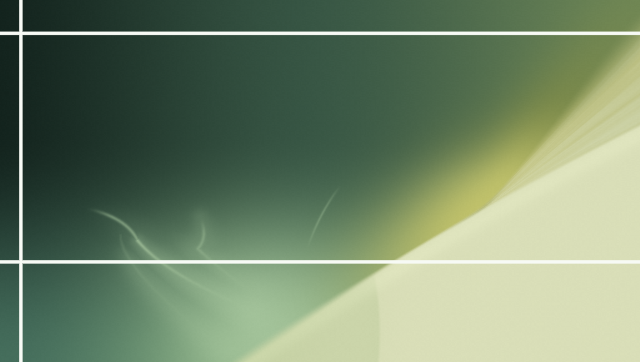
Write a WebGL 1 fragment shader that draws this background.

```glsl
precision highp float;
// Abstract backdrop: a dark green gradient, a golden glow and a cream sheet
// rising to the right, with misty threads and a frame of thin pale rules.
// Built from layered gradients, two edge curves, Bezier threads and value noise.
uniform vec2 u_resolution;

const float ASPECT = 1.766;          // design space: x 0..ASPECT, y 0..1
const vec3 NIGHT  = vec3(0.065, 0.125, 0.105);
const vec3 FOREST = vec3(0.22, 0.34, 0.27);
const vec3 MOSS   = vec3(0.42, 0.52, 0.34);
const vec3 TEAL   = vec3(0.27, 0.43, 0.36);
const vec3 SAGE   = vec3(0.50, 0.65, 0.49);
const vec3 MIST   = vec3(0.68, 0.80, 0.64);
const vec3 GOLD   = vec3(0.77, 0.77, 0.42);
const vec3 OLIVE  = vec3(0.54, 0.57, 0.27);
const vec3 STRAW  = vec3(0.74, 0.74, 0.46);
const vec3 CREAM  = vec3(0.85, 0.87, 0.72);
const vec3 SHADE  = vec3(0.76, 0.81, 0.63);
const vec3 RULE   = vec3(0.97, 0.98, 0.96);
const float RULE_X = 0.0576;
const float RULE_TOP = 0.908;
const float RULE_LOW = 0.2765;
const float RULE_HALF = 0.0048;

float hash(vec2 p) {
  return fract(sin(dot(p, vec2(127.1, 311.7))) * 43758.5453);
}

float noise(vec2 p) {
  vec2 i = floor(p), f = fract(p);
  f = f * f * (3.0 - 2.0 * f);
  return mix(mix(hash(i), hash(i + vec2(1.0, 0.0)), f.x),
             mix(hash(i + vec2(0.0, 1.0)), hash(i + 1.0), f.x), f.y);
}

float bell(float d, float width) {
  return exp(-d * d / (width * width));
}

// Distance to a quadratic Bezier (x) and the parameter there (y)
vec2 curve(vec2 p, vec2 a, vec2 b, vec2 c) {
  vec2 best = vec2(9.0, 0.0), from = a;
  for (int i = 1; i <= 16; i++) {
    float t = float(i) / 16.0;
    vec2 to = mix(mix(a, b, t), mix(b, c, t), t);
    vec2 seg = to - from;
    float h = clamp(dot(p - from, seg) / dot(seg, seg), 0.0, 1.0);
    float d = length(p - from - seg * h);
    if (d < best.x) best = vec2(d, t + (h - 1.0) / 16.0);
    from = to;
  }
  return best;
}

// Fine bright core inside a soft haze
float thread(vec2 c, float core, float haze) {
  return core * bell(c.x, 0.005) + haze * bell(c.x, 0.025 + 0.025 * c.y);
}

// Upper boundary of the cream sheet
float sheetEdge(float x) {
  return 0.588 * (x - 0.657) + 0.08 * (x - 0.657) * (1.77 - x);
}

// Height of the straw band that fans out above the sheet
float bandHeight(float x) {
  float d = x - 1.34;
  return 0.29 * (d + sqrt(d * d + 0.0016));
}

float rule(float d, float px) {
  return 1.0 - smoothstep(RULE_HALF - px, RULE_HALF + px, abs(d));
}

void main() {
  vec2 p = gl_FragCoord.xy / u_resolution * vec2(ASPECT, 1.0);
  float px = 0.7 / u_resolution.y;
  float u = p.x / ASPECT;

  // Dark green ground, lighter to the right and below
  vec3 high = mix(mix(NIGHT, FOREST, smoothstep(-0.1, 0.55, u)), MOSS, smoothstep(0.45, 1.05, u));
  vec3 low = mix(TEAL, SAGE, smoothstep(0.0, 0.4, u));
  vec3 col = mix(high, low, smoothstep(0.64, -0.02, p.y));

  // Golden glow along the band
  float sheet = sheetEdge(p.x);
  float band = bandHeight(p.x);
  float above = p.y - sheet - band;
  float glow = bell(max(above, 0.0), 0.19) * bell(p.x - 1.33, 0.36);
  col = mix(col, mix(GOLD, OLIVE, smoothstep(0.48, 0.76, p.y)), glow * 0.95);

  // Mist pooling at the foot of the sheet
  float pool = bell(length((p - vec2(0.74, 0.09)) * vec2(1.0, 0.9)), 0.22);
  float veil = bell(length((p - vec2(0.47, 0.27)) * vec2(0.8, 1.2)), 0.13);
  col = mix(col, MIST, 0.75 * pool + 0.13 * veil);

  // Wispy threads
  vec2 tail = curve(p, vec2(0.235, 0.425), vec2(0.35, 0.40), vec2(0.38, 0.335));
  vec2 body = curve(p, vec2(0.38, 0.335), vec2(0.46, 0.24), vec2(0.69, 0.147));
  vec2 curl = curve(p, vec2(0.553, 0.40), vec2(0.575, 0.345), vec2(0.546, 0.313));
  vec2 drop = curve(p, vec2(0.546, 0.313), vec2(0.60, 0.26), vec2(0.70, 0.19));
  vec2 sweep = curve(p, vec2(0.333, 0.35), vec2(0.33, 0.26), vec2(0.62, 0.03));
  vec2 arc = curve(p, vec2(0.94, 0.488), vec2(0.88, 0.41), vec2(0.848, 0.313));
  float wisps = thread(tail, 0.45 * smoothstep(0.0, 0.4, tail.y), 0.12 * tail.y);
  wisps = max(wisps, thread(body, 0.45 * (1.0 - body.y), 0.28));
  wisps = max(wisps, thread(curl, 0.28 * smoothstep(0.0, 0.5, curl.y), 0.14));
  wisps = max(wisps, thread(drop, 0.22 * (1.0 - drop.y), 0.17));
  wisps = max(wisps, thread(sweep, 0.14 * (1.0 - sweep.y), 0.20 * smoothstep(0.0, 0.4, sweep.y)));
  wisps += 0.3 * bell(arc.x, 0.0035) * sin(3.14 * arc.y);
  col = mix(col, MIST, wisps);

  // Straw band with streaks fanning along it
  float across = clamp((p.y - sheet) / max(band, 0.01), 0.0, 1.0);
  float streak = noise(vec2(across * 14.0, p.x * 3.0)) + 0.5 * noise(vec2(across * 37.0, p.x * 5.0));
  vec3 straw = mix(CREAM, STRAW, clamp(0.25 + 0.45 * across + 0.3 * (streak - 0.75), 0.0, 1.0));
  float soft = 0.008 + 0.07 * smoothstep(1.38, 1.77, p.x);
  float inBand = smoothstep(soft, -soft, above) * smoothstep(0.9, 1.15, p.x);
  col = mix(col, straw, inBand * 0.9);
  col = mix(col, OLIVE, 0.35 * bell(above + 0.006, 0.006) * bell(p.x - 1.30, 0.07));

  // Cream sheet with a bright rim and a faint upright fold
  float fold = p.x - 1.048 + 0.6 * (p.y - 0.08) * (p.y - 0.08);
  float shade = smoothstep(0.006, -0.006, fold) * exp(min(fold, 0.0) * 2.5) * smoothstep(0.3, 0.15, p.y);
  vec3 cream = mix(mix(SHADE, CREAM, smoothstep(0.6, 1.15, p.x)), SHADE, 0.6 * shade);
  cream += 0.025 * bell(p.y - sheet + 0.025, 0.03);
  float sheetSoft = mix(0.022, 0.007, smoothstep(0.65, 1.2, p.x));
  col = mix(col, cream, smoothstep(sheetSoft, -sheetSoft, p.y - sheet));

  // Fine grain, then the pale rules
  col += (hash(floor(p * 290.0)) - 0.5) * 0.008;
  float rules = max(rule(p.x - RULE_X, px), max(rule(p.y - RULE_TOP, px), rule(p.y - RULE_LOW, px)));
  gl_FragColor = vec4(mix(col, RULE, rules), 1.0);
}
```
